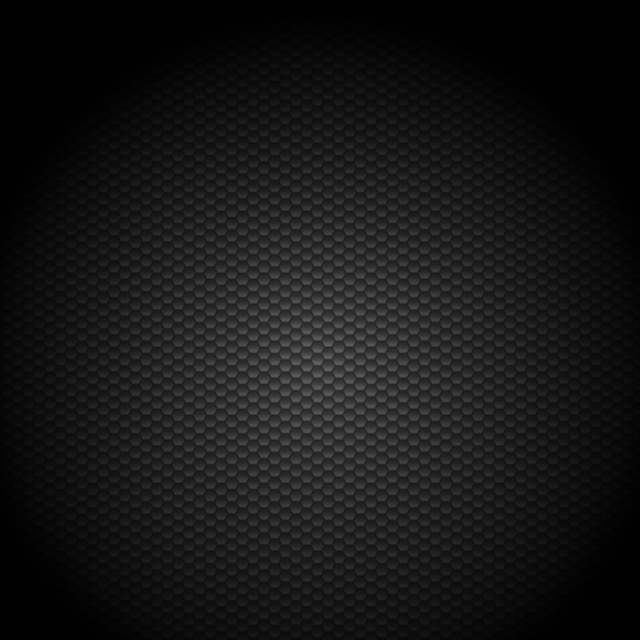
This pattern is drawn by a WebGL 1 fragment shader. Its source:

```glsl
precision highp float;

// Dark honeycomb mesh under a soft round spotlight that fades to black.
// Flat-topped hexagons repeat on two interleaved grids; each is shaded from
// a dim top to a lit lower lip, with a dark seam, then scaled by the glow.

uniform vec2 u_resolution;

const float CELL_HEIGHT = 0.01932;
const vec2 LATTICE_ORIGIN = vec2(0.446, 0.602);
const vec2 GLOW_CENTER = vec2(0.5, 0.43);
const float GLOW_RADIUS = 0.565;
const float GLOW_PEAK = 0.285;

// Offset from the nearest hexagon center; cells are one unit tall.
vec2 hexLocal(vec2 p) {
  vec2 period = vec2(1.7320508, 1.0);
  vec2 a = mod(p + 0.5 * period, period) - 0.5 * period;
  vec2 b = mod(p, period) - 0.5 * period;
  return dot(a, a) < dot(b, b) ? a : b;
}

// Distance inward from the hexagon border, zero at the seam.
float hexInset(vec2 q) {
  q = abs(q);
  return 0.5 - max(q.y, 0.8660254 * q.x + 0.5 * q.y);
}

// Relative brightness of one embossed cell.
float cellShade(vec2 q, float pixel) {
  float face = mix(1.25, 0.73, smoothstep(-0.38, 0.4, q.y));
  float lip = exp(-pow((q.y + 0.27) / 0.13, 2.0));
  float body = smoothstep(-0.5 * pixel, 0.11 + 0.5 * pixel, hexInset(q));
  return mix(0.58, face + 0.13 * lip, body);
}

// Nearly linear falloff with a gentle foot at the rim.
float spotlight(vec2 p, vec2 center, float radius) {
  float t = clamp(1.0 - length(p - center) / radius, 0.0, 1.0);
  return t * smoothstep(-0.08, 0.16, t);
}

void main() {
  float side = min(u_resolution.x, u_resolution.y);
  vec2 uv = (gl_FragCoord.xy - 0.5 * u_resolution) / side + 0.5;

  // Mesh relief
  vec2 cell = hexLocal((uv - LATTICE_ORIGIN) / CELL_HEIGHT);
  float relief = cellShade(cell, 1.0 / (side * CELL_HEIGHT));

  // Spotlight
  float glow = GLOW_PEAK * spotlight(uv, GLOW_CENTER, GLOW_RADIUS);
  gl_FragColor = vec4(vec3(glow * relief), 1.0);
}
```
